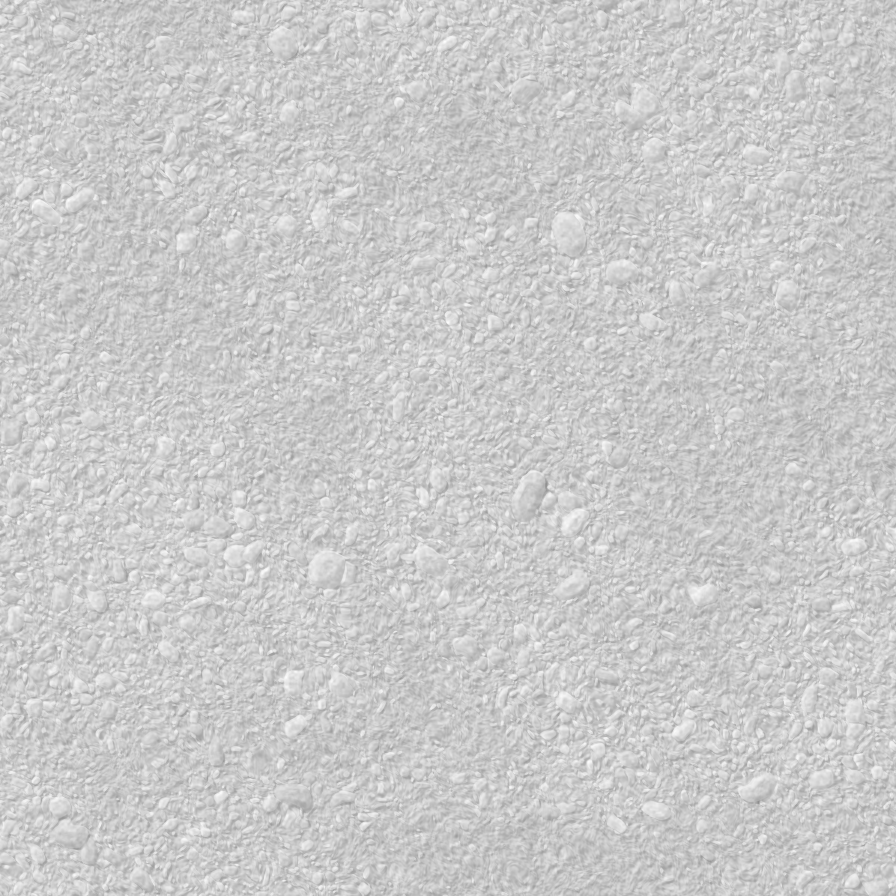
A WebGL 1 fragment shader for this texture:

```glsl
precision highp float;
// Pale grey gravel: sandy ground strewn with angular stones of four sizes,
// gathered in loose patches. A height field is built from cellular stones
// and noise, then lit from the upper left by its slope toward the light.
uniform vec2 u_resolution;

const int STONE_SIZES = 4;
const vec2 TO_LIGHT = vec2(-0.6, 0.8);
const float SLOPE_STEP = 0.003;
const float SAND_TONE = 0.785;
const float DARK_STONE = 0.785;
const float PALE_STONE = 0.858;

float hash(vec2 p) {
  vec3 q = fract(p.xyx * 0.1031);
  q += dot(q, q.yzx + 33.33);
  return fract((q.x + q.y) * q.z);
}

vec4 hash4(vec2 p) {
  vec4 q = fract(p.xyxy * vec4(0.1031, 0.1030, 0.0973, 0.1099));
  q += dot(q, q.wzxy + 33.33);
  return fract((q.xxyz + q.yzzw) * q.zywx);
}

float noise(vec2 p) {
  vec2 cell = floor(p);
  vec2 f = fract(p);
  f = f * f * (3.0 - 2.0 * f);
  float low = mix(hash(cell), hash(cell + vec2(1.0, 0.0)), f.x);
  float high = mix(hash(cell + vec2(0.0, 1.0)), hash(cell + 1.0), f.x);
  return mix(low, high, f.y);
}

// Three octaves of noise around zero, each turned against the last.
float fbm(vec2 p) {
  float sum = 0.0;
  float weight = 0.5;
  for (int i = 0; i < 3; i++) {
    sum += weight * (noise(p) - 0.5);
    p = mat2(1.6, 1.2, -1.2, 1.6) * p + 17.3;
    weight *= 0.65;
  }
  return sum;
}

// Small shift of the plane that makes stone outlines uneven.
vec2 wobble(vec2 p) {
  return vec2(noise(p), noise(p + 31.7)) - 0.5;
}

// Rounded block along an axis: 0 at its centre, 1 on its rim.
float blockDistance(vec2 q, vec2 axis, float stretch) {
  vec2 along = vec2(dot(q, axis) / stretch, dot(q, vec2(-axis.y, axis.x)) * stretch);
  vec2 square = along * along;
  return sqrt(sqrt(dot(square, square) + 0.8 * square.x * square.y));
}

// One size of stone. Returns height, coverage and tone.
vec3 stones(vec2 p, float cells, float chance, float seed, float pixel) {
  vec2 g = p * cells;
  vec2 corner = floor(g - 0.5);
  vec3 top = vec3(0.0);
  float highest = 0.0;
  for (int i = 0; i < 4; i++) {
    float row = floor(float(i) * 0.5);
    vec2 id = corner + vec2(float(i) - 2.0 * row, row);
    float spare = chance - hash(id + seed);
    if (spare > 0.0) {
      vec4 rnd = hash4(id + seed + 7.0);
      vec2 q = g - id - 0.5 - 0.6 * (rnd.xy - 0.5);
      float radius = mix(0.25, 0.48, rnd.z * rnd.z) * smoothstep(-0.03, 0.1, spare);
      vec2 lean = fract(rnd.zw * 17.0) - 0.5;
      float inside = 1.0 - blockDistance(q / radius, normalize(lean + 0.001), 1.0 + 0.42 * rnd.x);
      float rise = smoothstep(0.0, 0.55, inside) * radius;
      if (rise > highest) {
        highest = rise;
        float height = (0.5 * rise + 0.12 * radius + 0.4 * dot(q, lean)) / cells;
        float cover = smoothstep(0.0, 1.6 * pixel * cells, inside * radius);
        top = vec3(height, cover, mix(DARK_STONE, PALE_STONE, rnd.w));
      }
    }
  }
  return top;
}

// Height and tone of the whole ground, larger stones lying over smaller.
vec2 ground(vec2 p, float gravel, float pixel) {
  float grain = fbm(p * 125.0);
  vec2 surface = vec2(0.009 * grain, SAND_TONE + 0.11 * grain);
  float cells = 112.0;
  float density = 0.85;
  for (int i = 0; i < STONE_SIZES; i++) {
    vec3 stone = stones(p, cells, density * gravel, 53.0 * float(i + 1), pixel);
    vec2 face = stone.xz + vec2(0.0025, 0.05) * grain;
    surface = mix(surface, face, stone.y);
    cells *= 0.56;
    density *= 0.54;
  }
  return surface;
}

void main() {
  float pixel = 1.0 / u_resolution.y;
  vec2 p = gl_FragCoord.xy * pixel;

  // Share of gravel: low in sandy areas, high in dense patches.
  float patches = 0.6 * noise(p * 6.0 + 40.0) + 0.4 * noise(p * 17.0 + 80.0);
  float gravel = 0.18 + 1.2 * smoothstep(0.22, 0.72, patches);

  vec2 bent = p + 0.004 * wobble(p * 100.0) + 0.011 * wobble(p * 32.0);
  vec2 here = ground(bent, gravel, pixel);
  float lightward = ground(bent + TO_LIGHT * SLOPE_STEP, gravel, pixel).x;

  // Soft relief, with shadows a little stronger than highlights.
  float slope = (here.x - lightward) / SLOPE_STEP;
  float relief = slope / (1.0 + 0.4 * abs(slope));
  relief *= relief < 0.0 ? 0.108 : 0.084;

  float fineDust = 0.085 * (noise(p * 300.0) - 0.5);
  float broadTone = 0.035 * (patches - 0.5);
  gl_FragColor = vec4(vec3(here.y + relief + fineDust + broadTone), 1.0);
}
```
